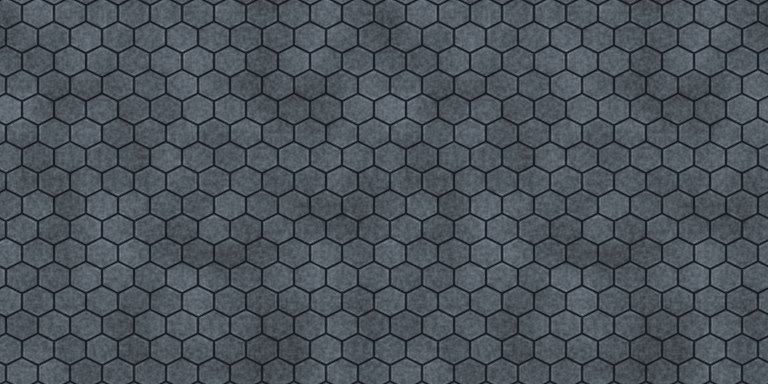
This pattern is drawn by a Shadertoy shader. Its source:

```glsl
#define TILES 12.0                        // tiles per canvas height, measured by width
#define ORIGIN vec2(0.6875, 0.335)        // centre of the first tile
#define GAP 0.023                         // half width of the joint
#define RIM 0.072                         // distance of the worn rim from the joint centre
#define BLOTCH 0.46
#define GRAIN 0.36
#define TILE_VARIATION 0.12
#define JOINT_COLOR vec3(0.085, 0.105, 0.135)
#define DARK_STONE vec3(0.220, 0.245, 0.272)
#define LIGHT_STONE vec3(0.420, 0.458, 0.490)

float hash(vec2 p) {
    vec3 h = fract(p.xyx * vec3(0.1031, 0.1030, 0.0973));
    h += dot(h, h.yzx + 33.33);
    return fract((h.x + h.y) * h.z);
}

float cornerSlope(vec2 corner, vec2 offset, float period) {
    float angle = 6.28318 * hash(mod(corner, period) + 7.0);
    return dot(vec2(cos(angle), sin(angle)), offset);
}

// Gradient noise that wraps after a whole number of cells
float gradientNoise(vec2 p, float period) {
    vec2 i = floor(p), f = p - i;
    vec2 u = f * f * f * (f * (f * 6.0 - 15.0) + 10.0);
    vec2 e = vec2(0.0, 1.0);
    float low = mix(cornerSlope(i, f, period), cornerSlope(i + e.yx, f - e.yx, period), u.x);
    float high = mix(cornerSlope(i + e, f - e, period), cornerSlope(i + 1.0, f - 1.0, period), u.x);
    return mix(low, high, u.y);
}

float fbm(vec2 p, float frequency, int octaves, float gain) {
    float sum = 0.0, amplitude = 1.0;
    for (int k = 0; k < octaves; k++) {
        sum += amplitude * gradientNoise(p * frequency, frequency);
        frequency *= 2.0;
        amplitude *= gain;
    }
    return sum;
}

// Distance inward from the edge of a pointed-top hexagon, one unit wide and high
float hexInset(vec2 p) {
    p = abs(p);
    return min(0.5 - p.x, (0.5 - 0.5 * p.x - p.y) * 0.8944);
}

// x: distance to the nearest edge, yz: tile index
vec3 hexGrid(vec2 p) {
    vec3 nearest = vec3(-1.0, 0.0, 0.0);
    for (int k = 0; k < 2; k++) {
        vec2 q = p - ORIGIN - float(k) * vec2(0.5, 0.75);
        vec2 cell = floor(q / vec2(1.0, 1.5) + 0.5);
        float inset = hexInset(q - cell * vec2(1.0, 1.5));
        if (inset > nearest.x) nearest = vec3(inset, cell.x, cell.y * 2.0 + float(k));
    }
    return nearest;
}

void mainImage(out vec4 fragColor, in vec2 fragCoord) {
    vec2 uv = fragCoord / iResolution.y;
    float pixel = TILES / iResolution.y;

    // Surface wear
    float blotch = fbm(uv, 5.0, 4, 0.52);
    float grain = fbm(uv, 72.0, 2, 1.0);
    float chips = fbm(uv + 0.37, 30.0, 2, 0.7);

    // Tiles, with slightly uneven edges
    vec3 hex = hexGrid(uv * TILES);
    float inset = hex.x + 0.006 * chips;
    vec2 id = mod(hex.yz, vec2(TILES, TILES * 4.0 / 3.0));

    // Stone tone
    float tone = 0.5 + BLOTCH * blotch + GRAIN * grain;
    tone += TILE_VARIATION * (hash(id + 3.0) - 0.5);
    vec3 color = mix(DARK_STONE, LIGHT_STONE, clamp(tone, 0.0, 1.3));
    color += vec3(0.004, 0.0, -0.004) * smoothstep(0.1, -0.4, blotch);

    // Worn rim and shaded joint
    float rimWidth = max(0.026, 0.6 * pixel);
    float rim = 1.0 - smoothstep(0.0, rimWidth, abs(inset - RIM));
    color += 0.08 * rim * smoothstep(-0.4, 0.4, chips + 0.3 * blotch);
    color *= mix(0.82, 1.0, smoothstep(GAP, RIM, inset));
    float edge = max(0.5 * pixel, 0.012);
    color = mix(JOINT_COLOR, color, smoothstep(GAP - edge, GAP + edge, inset));

    fragColor = vec4(color, 1.0);
}
```
